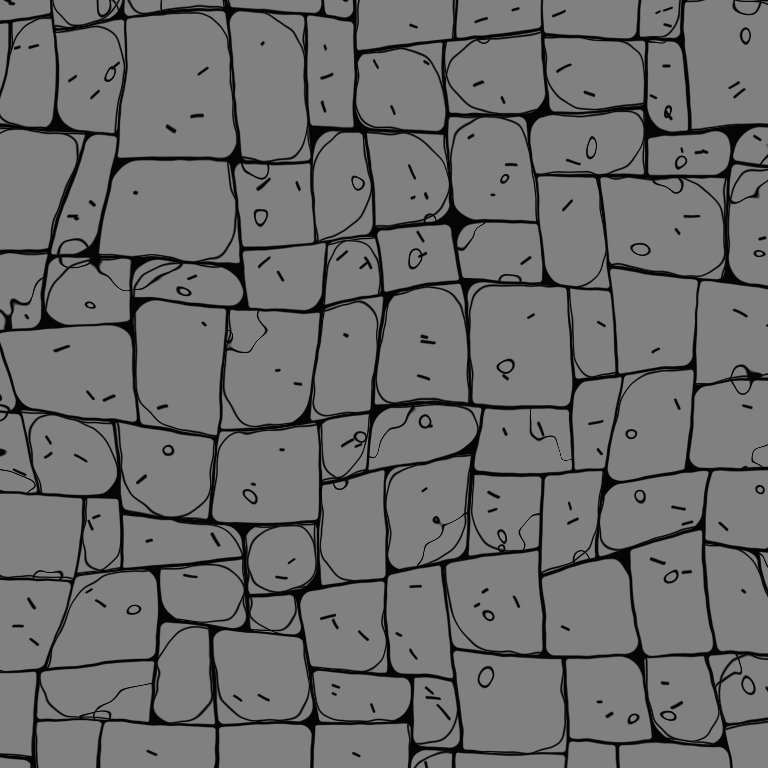
This texture is drawn by a three.js fragment shader. Its source:

```glsl
// Dry stone wall of irregular grey blocks with black joints, chips, cracks and pits.
varying vec2 vUv;

const float CELLS = 9.0;
const float SOFT = 0.010;
const float JOINT = 0.018;
const float HAIRLINE = 0.010;
const vec3 STONE = vec3(0.502);
const vec3 INK = vec3(0.018);

float hash(vec2 p, float salt) {
  vec3 q = fract((p.xyx + salt * vec3(37.3, 17.7, 37.3)) * vec3(0.1031, 0.1030, 0.0973));
  q += dot(q, q.yzx + 33.33);
  return fract((q.x + q.y) * q.z);
}

float noise(vec2 p, float salt) {
  vec2 i = floor(p), f = fract(p);
  f = f * f * (3.0 - 2.0 * f);
  float low = mix(hash(i, salt), hash(i + vec2(1.0, 0.0), salt), f.x);
  float high = mix(hash(i + vec2(0.0, 1.0), salt), hash(i + 1.0, salt), f.x);
  return mix(low, high, f.y);
}

vec2 wobble(vec2 p, float amount) {
  return amount * (vec2(noise(p, 1.0), noise(p, 2.0)) - 0.5);
}

float cover(float d) { return 1.0 - smoothstep(-SOFT, SOFT, d); }
float stroke(float d, float halfWidth) { return cover(abs(d) - halfWidth); }

// Tilted joint running through one grid cell.
float seam(vec2 cell, float base, float along) {
  return base + mix(0.17, 0.83, hash(cell, 3.0)) + (hash(cell, 4.0) - 0.5) * 0.28 * along;
}

// Inward distances of a block: left, right, bottom, top.
vec4 blockSides(vec2 p, vec2 id) {
  float odd = mod(id.x + id.y, 2.0);
  vec2 left = id - vec2(1.0, 1.0 - odd);
  vec2 right = id - vec2(0.0, odd);
  vec2 bottom = id - vec2(odd, 1.0);
  vec2 top = id - vec2(1.0 - odd, 0.0);
  return vec4(p.x - seam(left, left.x, p.y - left.y - 0.5),
              seam(right, right.x, p.y - right.y - 0.5) - p.x,
              p.y - seam(bottom, bottom.y, p.x - bottom.x - 0.5),
              seam(top, top.y, p.x - top.x - 0.5) - p.y);
}

float nearest(vec4 s) { return min(min(s.x, s.y), min(s.z, s.w)); }

float roundCorner(vec2 ab, float radius) {
  return max(radius, min(ab.x, ab.y)) - length(max(radius - ab, 0.0));
}

vec2 cornerSides(vec4 s, float k) {
  return vec2(mod(k, 2.0) < 0.5 ? s.x : s.y, k < 1.5 ? s.z : s.w);
}

float dash(vec2 p, vec2 center, float angle, float reach) {
  vec2 axis = vec2(cos(angle), sin(angle));
  vec2 q = p - center;
  return length(q - axis * clamp(dot(q, axis), -reach, reach));
}

float ring(vec2 p, vec2 center, float radius, float angle, float squash) {
  vec2 q = p - center;
  vec2 axis = vec2(cos(angle), sin(angle));
  q = vec2(dot(q, axis), dot(q, vec2(-axis.y, axis.x)) * squash);
  return length(q) - radius;
}

void main() {
  vec2 p = vUv * CELLS + 20.0;
  p += wobble(p * 0.35, 0.7) + wobble(p * 2.2, 0.05) + wobble(p * 9.0, 0.012);

  // Block that holds this point
  vec2 id = vec2(0.0);
  vec4 sides = vec4(-9.0);
  for (int y = -1; y <= 1; y++) {
    for (int x = -1; x <= 1; x++) {
      vec2 candidate = floor(p + 0.5) + vec2(float(x), float(y));
      vec4 s = blockSides(p, candidate);
      if (nearest(s) > nearest(sides)) { sides = s; id = candidate; }
    }
  }
  vec4 span = blockSides(id, id);
  vec2 lo = id - span.xz, hi = id + span.yw;
  vec2 rough = wobble(p * 5.0, 0.16);

  // Joints, filled corners and chipped edges
  float width = JOINT * mix(0.65, 1.35, noise(p * 1.7, 5.0));
  float ink = cover(nearest(sides) - width);
  for (int i = 0; i < 4; i++) {
    float k = float(i);
    vec2 ab = cornerSides(sides, k);
    float fill = mix(0.05, 0.36, pow(hash(id, 10.0 + k), 5.0));
    ink = max(ink, cover(roundCorner(ab, fill) - width));
    float chip = roundCorner(ab + rough * 0.3, mix(0.25, 0.6, hash(id, 20.0 + k)));
    ink = max(ink, step(0.76, hash(id, 24.0 + k)) * stroke(chip - 0.025, HAIRLINE));
  }

  // Wavy crack around one corner
  vec2 crackSides = cornerSides(sides, floor(hash(id, 30.0) * 4.0));
  float crack = length(crackSides + rough * 2.4) - mix(0.3, 0.5, hash(id, 31.0));
  ink = max(ink, step(0.8, hash(id, 32.0)) * stroke(crack, HAIRLINE * 1.3));

  // Short dashes and small pits
  for (int i = 0; i < 3; i++) {
    float k = float(i) * 5.0 + 40.0;
    vec2 spot = mix(lo, hi, mix(vec2(0.17), vec2(0.83), vec2(hash(id, k), hash(id, k + 1.0))));
    float angle = mix(-1.3, 0.7, hash(id, k + 2.0));
    float mark = dash(p + rough * 0.2, spot, angle, mix(0.01, 0.085, hash(id, k + 3.0)));
    ink = max(ink, step(0.4, hash(id, k + 4.0)) * cover(mark - 0.016));
  }
  vec2 pit = mix(lo, hi, mix(vec2(0.2), vec2(0.8), vec2(hash(id, 60.0), hash(id, 61.0))));
  float pitRing = ring(p + rough * 0.5, pit, mix(0.05, 0.12, pow(hash(id, 62.0), 2.0)), hash(id, 63.0) * 3.0, 1.4);
  ink = max(ink, step(0.62, hash(id, 64.0)) * stroke(pitRing, 0.014));

  // Half loop resting on the top or bottom edge
  vec2 rim = vec2(mix(lo.x, hi.x, mix(0.25, 0.75, hash(id, 70.0))), hash(id, 71.0) < 0.5 ? lo.y : hi.y);
  float loopRing = ring(p + rough, rim, mix(0.1, 0.2, hash(id, 72.0)), 0.0, 1.2);
  ink = max(ink, step(0.82, hash(id, 73.0)) * stroke(loopRing, HAIRLINE * 1.3));

  gl_FragColor = vec4(mix(STONE, INK, ink), 1.0);
}
```
